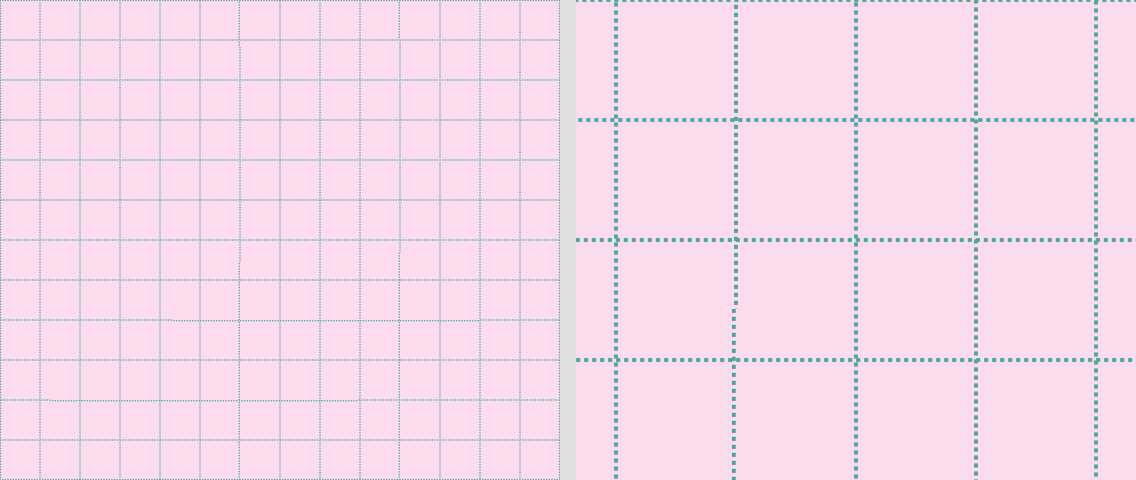
Left: the whole. Right: its middle third, enlarged.
Write a Shadertoy shader that draws this pattern.

```glsl
const vec2 CELLS = vec2(14.0, 12.0);      // repeats across and down
const float DOTS_PER_CELL = 15.0;
const float LINE_WIDTH = 0.032;           // in cells
const float BORDER_WIDTH = 0.054;         // line shared by opposite edges
const float DOT_DUTY = 0.52;              // inked part of each dot period
const float SLIP = 0.018;                 // sideways step of a slipped line, in cells
const vec3 PAPER = vec3(0.987, 0.860, 0.927);
const vec3 INK = vec3(0.28, 0.66, 0.625);

float hash(vec2 p) {
    return fract(sin(dot(p, vec2(127.1, 311.7))) * 43758.5453);
}

// Integral of a unit-period pulse train
float pulseIntegral(float x, float duty) {
    return floor(x) * duty + min(fract(x), duty);
}

// Pulses centred on whole numbers, box filtered over the given width
float pulseTrain(float x, float duty, float width) {
    float start = x + 0.5 * (duty - width);
    return (pulseIntegral(start + width, duty) - pulseIntegral(start, duty)) / width;
}

// Index of the nearest line, wrapping at the edges
float lineIndex(float across, float count) {
    return floor(mod(floor(across + 0.5) + 0.5, count));
}

// A few inner lines step slightly aside for part of their length
float lineSlip(float id, float along, float lengthInCells, float seed) {
    float slipped = step(0.85, hash(vec2(id, seed))) * step(0.5, id);
    float start = hash(vec2(id, seed + 7.0));
    float inRun = step(fract(along / lengthInCells - start), 0.55);
    return SLIP * slipped * inRun;
}

// Coverage of parallel dotted lines: x runs across them, y along them
float dottedLines(vec2 p, vec2 pixel, vec2 cells, float seed) {
    float id = lineIndex(p.x, cells.x);
    float across = p.x + lineSlip(id, p.y, cells.y, seed);
    float width = mix(BORDER_WIDTH, LINE_WIDTH, step(0.5, id));
    float line = pulseTrain(across, width, pixel.x);

    // Each line starts its dots at its own phase
    float phase = hash(vec2(id, seed + 13.0));
    float dots = pulseTrain(p.y * DOTS_PER_CELL + phase, DOT_DUTY, pixel.y * DOTS_PER_CELL);
    return line * dots;
}

void mainImage(out vec4 fragColor, in vec2 fragCoord) {
    vec2 pixel = CELLS / iResolution.xy;
    vec2 p = fragCoord * pixel;

    // Dotted grid
    float vertical = dottedLines(p, pixel, CELLS, 1.0);
    float horizontal = dottedLines(p.yx, pixel.yx, CELLS.yx, 2.0);
    float coverage = max(vertical, horizontal);

    fragColor = vec4(mix(PAPER, INK, clamp(coverage, 0.0, 1.0)), 1.0);
}
```
